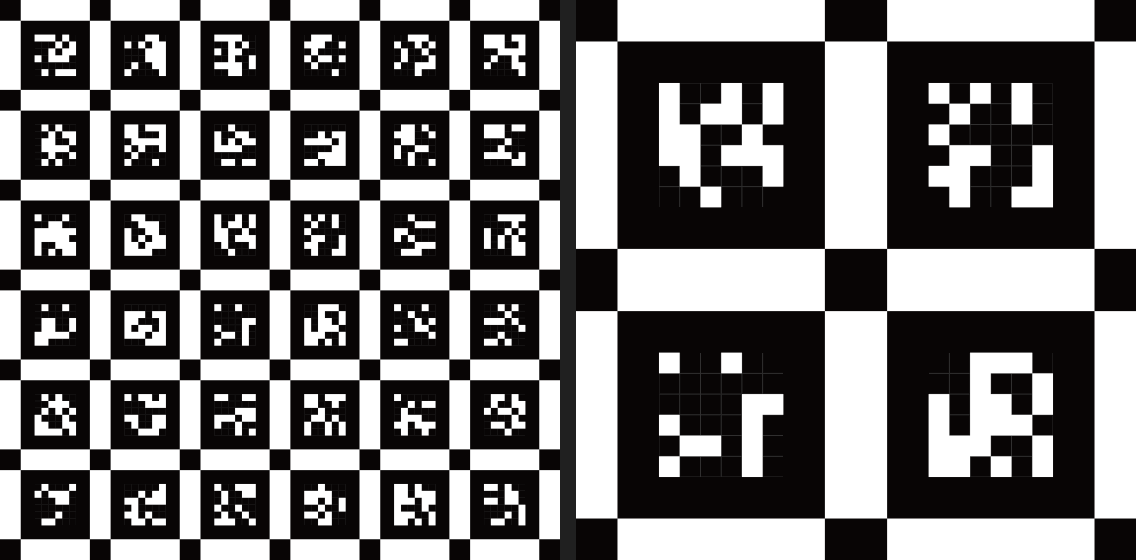
Left, the full canvas; right, a detail of the centre.
A WebGL 1 fragment shader for this pattern:

```glsl
precision highp float;
// Draws a 6 by 6 board of square black tags with random binary codes, joined at their corners by small black squares.

uniform vec2 u_resolution;

const float TAGS = 6.0;         // tags across and down
const float GAP = 3.0;          // white gap between tags, in modules
const float BORDER = 2.0;       // black frame around each code
const float CODE = 6.0;         // code modules per side
const float PITCH = GAP + 2.0 * BORDER + CODE;
const float BOARD = TAGS * PITCH + GAP;
const float WHITE_SHARE = 0.48; // chance that a code module is white
const float SEAM_WIDTH = 0.04;  // hairline between code modules
const float SEAM_TONE = 0.22;

const vec3 INK = vec3(0.03, 0.02, 0.02);
const vec3 PAPER = vec3(1.0);

float hash(vec2 p) {
  return fract(sin(dot(p, vec2(127.1, 311.7))) * 43758.5453);
}

// 1 inside the square code area of a tag, 0 elsewhere
float codeMask(vec2 p) {
  vec2 local = mod(p, PITCH) - (GAP + BORDER);
  vec2 inside = step(vec2(0.0), local) * step(local, vec2(CODE));
  return inside.x * inside.y;
}

// Whiteness of one whole module, sampled at its centre
float moduleTone(vec2 cell) {
  vec2 centre = cell + 0.5;
  vec2 inGap = step(mod(centre, PITCH), vec2(GAP));
  float gapTone = abs(inGap.x - inGap.y); // crossings stay black
  float bit = step(hash(cell), WHITE_SHARE);
  return max(gapTone, codeMask(centre) * bit);
}

// Blends the four nearest modules by their share of the pixel
float boardTone(vec2 p, float pixel) {
  vec2 cell = floor(p - 0.5);
  vec2 share = clamp((fract(p - 0.5) - 0.5) / pixel + 0.5, 0.0, 1.0);
  float low = mix(moduleTone(cell), moduleTone(cell + vec2(1.0, 0.0)), share.x);
  float high = mix(moduleTone(cell + vec2(0.0, 1.0)), moduleTone(cell + 1.0), share.x);
  return mix(low, high, share.y);
}

// Pixel coverage of the hairlines along module edges
float seamCoverage(vec2 p, float pixel, float width) {
  vec2 edge = abs(fract(p - 0.5) - 0.5);
  float nearest = min(edge.x, edge.y);
  float cover = (0.5 * (pixel + width) - nearest) / pixel;
  return clamp(cover, 0.0, min(1.0, width / pixel));
}

void main() {
  float side = min(u_resolution.x, u_resolution.y);
  vec2 p = gl_FragCoord.xy / side * BOARD;
  float pixel = BOARD / side;

  // Faint seams lift the black parts of each code
  float seam = seamCoverage(p, pixel, SEAM_WIDTH) * codeMask(p);
  vec3 dark = mix(INK, vec3(SEAM_TONE), seam);

  gl_FragColor = vec4(mix(dark, PAPER, boardTone(p, pixel)), 1.0);
}
```
